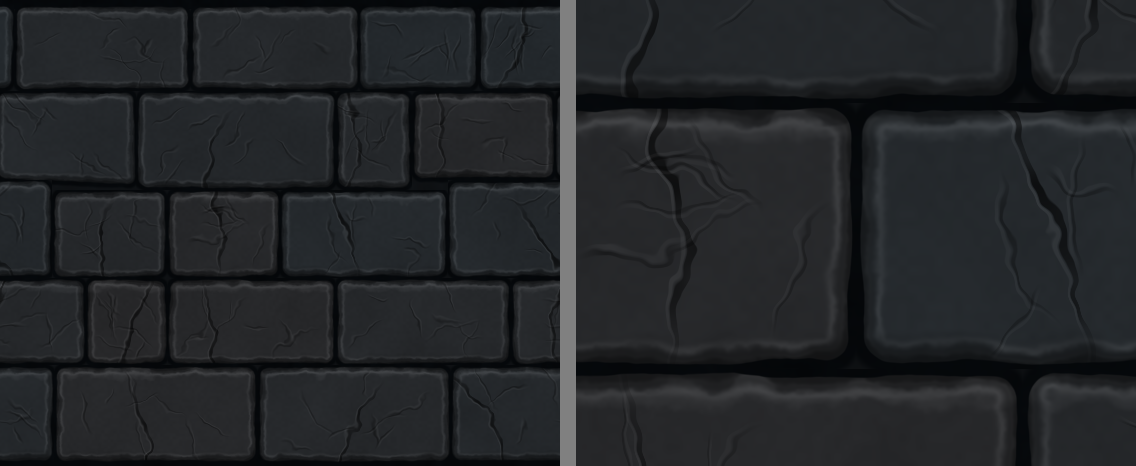
Left: the whole. Right: its middle third, enlarged.
Reproduce this texture procedurally as a Shadertoy shader.

```glsl
// Dark slate brick wall: five uneven courses of worn, cracked blocks in black joints.

float hash(vec2 p) {
    return fract(sin(dot(p, vec2(127.1, 311.7))) * 43758.5453);
}

float noise(vec2 p) {
    vec2 i = floor(p), f = fract(p);
    f = f * f * (3.0 - 2.0 * f);
    return mix(mix(hash(i), hash(i + vec2(1, 0)), f.x),
               mix(hash(i + vec2(0, 1)), hash(i + vec2(1, 1)), f.x), f.y);
}

float fbm(vec2 p) {
    float sum = 0.0, amp = 0.53;
    for (int i = 0; i < 4; i++) {
        sum += amp * noise(p);
        p = p * 2.03 + 17.7;
        amp *= 0.5;
    }
    return sum;
}

// Coverage of a line of the given half width, softened by about a pixel
float stroke(float dist, float halfWidth, float px) {
    return 1.0 - smoothstep(halfWidth, halfWidth + 1.5 * px, abs(dist));
}

// Course boundaries, counted downward, and the upright joints of each course
const float beds[6] = float[](0.010, 0.1945, 0.407, 0.597, 0.784, 0.993);
const vec4 joints[5] = vec4[](
    vec4(0.031, 0.408, 0.769, 1.025),
    vec4(0.292, 0.720, 0.883, 1.189),
    vec4(0.1125, 0.358, 0.600, 0.959),
    vec4(0.184, 0.359, 0.719, 1.095),
    vec4(0.116, 0.552, 0.966, 1.316));

void mainImage(out vec4 fragColor, in vec2 fragCoord) {
    vec2 p = fragCoord / iResolution.xy * vec2(1.2, 1.0);
    p.y = 1.0 - p.y;
    float px = 1.0 / iResolution.y;

    // Find the course; one tall block pushes its bed upward
    bool raised = p.x > 0.959 || p.x < 0.1125;
    int row = 0;
    for (int i = 1; i < 5; i++)
        if (p.y > (i == 2 && raised ? 0.386 : beds[i])) row = i;

    // Find the block, wrapping around the side edges
    vec4 j = joints[row];
    p.x = j.x + mod(p.x - j.x, 1.2);
    int col = 0;
    float left = j.x, right = j.y;
    for (int k = 1; k < 4; k++)
        if (p.x > j[k]) {
            col = k;
            left = j[k];
            right = k < 3 ? j[k + 1] : j.x + 1.2;
        }
    float top = beds[row], bottom = beds[row + 1];
    if (row == 1 && col == 2) bottom = 0.386;
    if (row == 1 && col == 3) bottom = 0.386 + 0.05 * (p.x - left);
    if (row == 2 && col == 3) top = 0.386;
    vec2 id = vec2(col, row);

    // Depth inside a rounded block with a ragged outline
    vec2 size = 0.5 * vec2(right - left, bottom - top) - 0.005;
    vec2 q = p - 0.5 * vec2(left + right, top + bottom);
    vec2 e = abs(q) - size + 0.018;
    float depth = 0.018 - length(max(e, 0.0)) - min(max(e.x, e.y), 0.0);
    depth += (fbm(p * 22.0) - 0.5) * 0.008;

    // Face: tint per block, mottling and fine grain
    vec3 stone = mix(vec3(0.152, 0.153, 0.160), vec3(0.136, 0.156, 0.172), hash(id + 3.7));
    stone *= 0.88 + 0.2 * fbm(p * 9.0 + id) + 0.06 * noise(p * 150.0);

    // Worn bevel: dark skirt, pale rim, chipped light upper lip
    float worn = fbm(p * 38.0 + 5.0);
    float edge = depth + (worn - 0.5) * 0.012;
    stone *= mix(0.6, 1.0, smoothstep(0.0, 0.013, edge));
    stone += 0.075 * (0.25 + worn) * exp(-pow((edge - 0.012) / 0.003, 2.0));
    stone += 0.03 * (0.25 + worn) * exp(-pow((edge - 0.004) / 0.002, 2.0));
    float lip = q.y + size.y + (worn - 0.5) * 0.03;
    stone += 0.035 * smoothstep(0.003, 0.009, lip) * smoothstep(0.024, 0.014, lip);
    float foot = size.y - q.y + (worn - 0.5) * 0.02;
    stone *= 1.0 - 0.18 * smoothstep(0.022, 0.006, foot);

    // One long crack on some blocks, then short scratches on all
    for (int i = 0; i < 9; i++) {
        vec2 seed = id * 5.3 + float(i) * vec2(7.3, 3.1);
        bool major = i == 0;
        if (major && hash(seed + 9.0) < 0.4) continue;
        float turn = hash(seed);
        float angle = major ? 1.0 + 1.1 * turn : 6.283 * turn;
        vec2 axis = vec2(cos(angle), sin(angle));
        vec2 m = q - (vec2(hash(seed + 1.3), hash(seed + 2.9)) - 0.5) * 1.5 * size;
        float along = dot(m, axis);
        float across = dot(m, vec2(-axis.y, axis.x));
        across += (noise(p * 28.0 + seed) - 0.5) * 0.025 + (noise(p * 90.0) - 0.5) * 0.006;
        across += (hash(seed + 4.1) - 0.5) * 8.0 * along * along;
        float reach = major ? 0.16 : 0.02 + 0.05 * hash(seed + 6.0);
        float fade = smoothstep(reach, reach * 0.4, abs(along)) * (0.4 + 0.6 * noise(p * 45.0));
        float halfWidth = major ? 0.0018 : 0.0005;
        stone *= 1.0 - (major ? 0.65 : 0.35) * fade * stroke(across, halfWidth, px);
        stone += (major ? 0.06 : 0.04) * fade * stroke(across - halfWidth - 0.0025, 0.0006, px);
    }

    // Black joints, with grey fill where the gap is wide
    vec3 mortar = vec3(0.02, 0.03, 0.04) * (0.7 + 0.6 * fbm(p * 50.0));
    mortar += 0.035 * smoothstep(-0.006, -0.013, depth) * step(0.02, p.y) * step(p.y, 0.98);
    float cover = smoothstep(-px, px, depth);
    fragColor = vec4(mix(mortar, stone, cover), 1.0);
}
```
